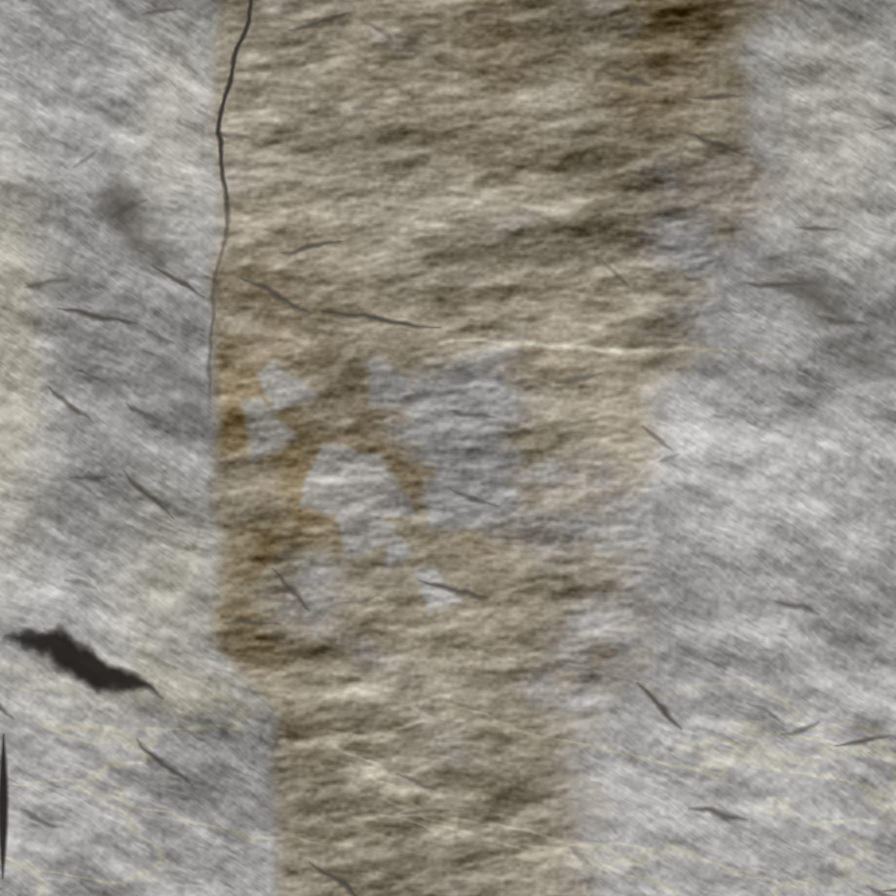
Give the GLSL for this texture, as a three.js fragment shader.

```glsl
varying vec2 vUv;

#define GRAY vec3(0.595, 0.592, 0.588)
#define TAN vec3(0.555, 0.522, 0.462)
#define OCHRE vec3(0.47, 0.405, 0.285)
#define CREAM vec3(0.72, 0.70, 0.63)
#define SHADOW vec3(0.27, 0.255, 0.23)
#define HOLE vec3(0.12, 0.11, 0.10)
#define RELIEF 1.7
#define MOTTLE 0.34
#define GRAIN 0.07
#define CREVICE_GRID 10.0

float hash(vec2 p) {
  vec3 q = fract(vec3(p.xyx) * 0.1031);
  q += dot(q, q.yzx + 33.33);
  return fract((q.x + q.y) * q.z);
}

float noise(vec2 p) {
  vec2 i = floor(p), f = fract(p);
  f = f * f * (3.0 - 2.0 * f);
  return mix(mix(hash(i), hash(i + vec2(1, 0)), f.x),
             mix(hash(i + vec2(0, 1)), hash(i + vec2(1, 1)), f.x), f.y);
}

float fbm(vec2 p) {
  float sum = 0.0, amp = 0.5;
  for (int i = 0; i < 5; i++) {
    sum += amp * noise(p);
    p = mat2(1.6, 1.2, -1.2, 1.6) * p + 17.3;
    amp *= 0.5;
  }
  return sum / 0.97;
}

vec2 turn(vec2 p, float a) {
  return vec2(cos(a) * p.x + sin(a) * p.y, cos(a) * p.y - sin(a) * p.x);
}

// Rock height stretched along the bedding angle, lit from the upper left
float relief(vec2 p, float angle) {
  vec2 stretch = vec2(9.0, 21.0);
  vec2 toLight = vec2(-0.0025, 0.0045);
  return fbm(turn(p, angle) * stretch) - fbm(turn(p + toLight, angle) * stretch);
}

float blob(vec2 p, vec2 center, vec2 radius) {
  vec2 d = (p - center) / radius;
  return exp(-dot(d, d));
}

// Tapered lens between two points
float gash(vec2 p, vec2 a, vec2 b, float width, float soft) {
  vec2 ab = b - a;
  float h = clamp(dot(p - a, ab) / dot(ab, ab), 0.0, 1.0);
  float d = length(p - a - ab * h) - width * 4.0 * h * (1.0 - h);
  return 1.0 - smoothstep(-soft, soft, d);
}

// Short dark ledges scattered over a jittered grid
float crevices(vec2 p) {
  float dark = 0.0;
  vec2 cell = floor(p * CREVICE_GRID);
  for (int j = -1; j <= 1; j++)
    for (int i = -1; i <= 1; i++) {
      vec2 id = cell + vec2(i, j);
      vec2 mid = (id + vec2(hash(id + 3.1), hash(id + 7.7))) / CREVICE_GRID;
      float size = hash(id + 11.9);
      vec2 reach = turn(vec2(0.012 + 0.03 * size, 0.0), 1.3 * (hash(id + 5.3) - 0.4));
      dark = max(dark, step(0.5, hash(id + 23.0)) * (0.3 + 0.5 * size)
        * gash(p, mid - reach, mid + reach, 0.003, 0.003));
    }
  return dark;
}

// Bare chips where the stain has flaked off
float chips(vec2 p) {
  vec2 q = p - vec2(0.39, 0.465);
  float d = max(abs(q.x) + 0.45 * q.y - 0.045, abs(q.y + 0.2 * q.x) - 0.037);
  for (int i = 0; i < 7; i++) {
    vec2 k = vec2(float(i), 4.0);
    q = turn(p - vec2(0.27, 0.33) - vec2(0.25, 0.33) * vec2(hash(k), hash(k + 9.0)), 0.5);
    d = min(d, max(abs(q.x) + 0.3 * q.y, abs(q.y) * 0.7) - 0.009 - 0.012 * hash(k + 2.0));
  }
  return 1.0 - smoothstep(-0.004, 0.006, d);
}

void main() {
  vec2 p = vUv;
  vec2 wobble = vec2(fbm(p * 13.0), fbm(p * 13.0 + 40.0)) - 0.5;
  vec2 w = p + wobble * 0.055;
  float broad = fbm(p * vec2(4.0, 6.0) + 5.0);

  // Brown stain with a sharp left edge and a ragged right one
  float left = 0.24 + 0.07 * (1.0 - smoothstep(0.19, 0.29, p.y));
  float right = 0.67 + 0.07 * smoothstep(0.15, 0.3, p.y) + 0.12 * smoothstep(0.5, 0.8, p.y);
  float panel = smoothstep(left - 0.01, left + 0.015, p.x + wobble.x * 0.03)
    * (1.0 - smoothstep(right - 0.05, right + 0.03, w.x + wobble.y * 0.1));
  float chip = chips(p + wobble * 0.035);
  float stain = panel * smoothstep(0.22, 0.5, fbm(p * vec2(6.0, 9.0) + 21.0)) * (1.0 - 0.85 * chip);
  float rust = blob(w, vec2(0.28, 0.45), vec2(0.08, 0.2)) + 0.7 * blob(w, vec2(0.55, 0.48), vec2(0.17, 0.12))
    + 0.6 * blob(w, vec2(0.72, 0.97), vec2(0.2, 0.12));
  rust *= smoothstep(0.3, 0.65, fbm(p * 11.0 + 60.0));
  vec3 color = mix(GRAY, TAN, stain);
  color = mix(color, OCHRE, clamp(rust, 0.0, 0.8) * stain);

  // Pale weathered areas and thin veins
  float pale = blob(w, vec2(0.0, 0.6), vec2(0.05, 0.2)) + 0.6 * blob(w, vec2(0.19, 0.35), vec2(0.07, 0.1))
    + 0.6 * blob(w, vec2(0.2, 0.23), vec2(0.14, 0.03)) + 0.5 * blob(w, vec2(0.93, 0.86), vec2(0.07, 0.16))
    + 0.5 * blob(w, vec2(0.2, 0.86), vec2(0.05, 0.12));
  float ridge = abs(fbm(turn(p, -0.2) * vec2(4.0, 12.0) + 31.0) - 0.5);
  pale += 0.6 * (1.0 - smoothstep(0.0, 0.035, ridge)) * (1.0 - smoothstep(0.15, 0.35, p.y));
  pale += 0.9 * gash(p + wobble * 0.02, vec2(0.49, 0.615), vec2(0.86, 0.603), 0.003, 0.004);
  color = mix(color, CREAM, clamp(pale, 0.0, 0.75));

  // Surface relief, mottling and grain
  float lit = mix(relief(p + wobble * 0.02, -0.6), relief(p, 0.06), panel);
  float grain = noise(p * 230.0) + noise(p * 120.0 + 9.0) - 1.0;
  color += RELIEF * lit + MOTTLE * (broad - 0.5) + GRAIN * grain;
  color += 0.22 * (fbm(p * vec2(22.0, 38.0) + 80.0) - 0.5);

  // Soft hollows, then ledges and cracks
  float hollow = gash(w, vec2(0.09, 0.86), vec2(0.18, 0.72), 0.02, 0.025)
    + gash(w, vec2(0.86, 0.70), vec2(0.98, 0.58), 0.016, 0.022)
    + 0.6 * gash(w, vec2(0.17, 0.64), vec2(0.23, 0.51), 0.02, 0.03)
    + 0.8 * gash(w, vec2(0.09, 1.02), vec2(0.22, 0.93), 0.012, 0.01);
  color = mix(color, SHADOW, 0.6 * min(hollow, 1.0) * smoothstep(0.2, 0.6, fbm(p * 16.0 + 3.0)));
  color = mix(color, SHADOW, crevices(p + wobble * 0.03));
  float seam = 0.232 + 0.018 * smoothstep(0.5, 0.75, p.y) + 0.03 * smoothstep(0.85, 1.0, p.y);
  float crack = 1.0 - smoothstep(0.0, 0.0045, abs(p.x - seam + wobble.x * 0.03));
  crack *= smoothstep(0.5, 0.6, p.y) * (0.35 + 0.6 * smoothstep(0.7, 0.85, p.y));
  crack = max(crack, 0.7 * gash(p + wobble * 0.02, vec2(0.36, 0.652), vec2(0.49, 0.634), 0.003, 0.003));
  color = mix(color, SHADOW * 0.8, crack);
  float hole = max(gash(w, vec2(0.01, 0.29), vec2(0.175, 0.22), 0.012, 0.006),
    gash(p, vec2(0.003, 0.02), vec2(0.004, 0.18), 0.005, 0.003));
  color = mix(color, HOLE, 0.9 * hole);

  gl_FragColor = vec4(clamp(color, 0.0, 1.0), 1.0);
}
```
